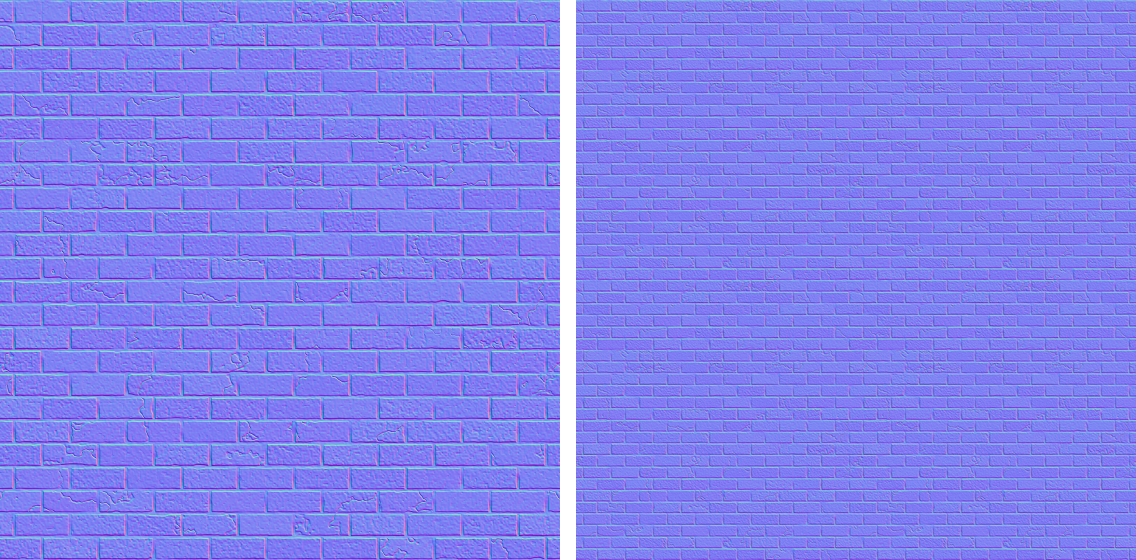
Left: one tile. Right: repeated 2 by 2.
Write a WebGL 1 fragment shader that draws this texture map.

```glsl
precision highp float;
uniform vec2 u_resolution;

float hash(vec2 p) {
  vec3 a = fract(p.xyx * vec3(0.1031, 0.1030, 0.0973));
  a += dot(a, a.yzx + 33.33);
  return fract((a.x + a.y) * a.z);
}

// Value noise with a whole number of cells across the tile
float noise(vec2 p, float cells) {
  vec2 g = p * cells;
  vec2 i = floor(g);
  vec2 f = g - i;
  f = f * f * (3.0 - 2.0 * f);
  vec2 a = mod(i, cells) + cells;
  vec2 b = mod(i + 1.0, cells) + cells;
  return mix(mix(hash(a), hash(vec2(b.x, a.y)), f.x),
             mix(hash(vec2(a.x, b.y)), hash(b), f.x), f.y);
}

float boxDistance(vec2 p, vec2 halfSize) {
  vec2 q = abs(p) - halfSize;
  return length(max(q, 0.0)) + min(max(q.x, q.y), 0.0);
}

float wallHeight(vec2 p) {
  // Running bond: 10 bricks by 24 courses
  vec2 q = p * vec2(10.0, 24.0);
  float course = mod(floor(q.y), 24.0);
  q.x -= mod(course, 2.0) > 0.5 ? 0.25 : 0.75;
  vec2 id = vec2(mod(floor(q.x), 10.0), course);
  vec2 local = (fract(q) - 0.5) / vec2(10.0, 24.0);
  float wear = hash(id + 71.0);

  // Nearly straight outline with a few chipped edges
  float medium = noise(p, 64.0);
  float fine = noise(p, 170.0);
  float grain = noise(p, 310.0);
  vec2 jitter = vec2(hash(id + 13.0), hash(id + 29.0)) - 0.5;
  float d = boxDistance(local - jitter * 0.0008, vec2(0.0466, 0.0176)) - 0.0007;
  d += (medium - 0.5) * 0.0006 + (fine - 0.5) * 0.0008;
  d += 0.0025 * wear * smoothstep(0.75, 0.95, noise(p, 48.0));
  float brickMask = smoothstep(0.0010, -0.0010, d);

  // Brick face: slight tilt, grain and small pits
  vec2 tilt = vec2(hash(id + 41.0) - 0.5, hash(id + 57.0) - 0.5) * vec2(0.05, 0.11);
  float rough = mix(0.5, 1.2, hash(id + 89.0));
  float face = dot(local, tilt);
  face += rough * (0.0009 * grain + 0.0002 * fine);
  face -= rough * 0.0007 * smoothstep(0.74, 0.92, noise(p, 200.0));

  // Long jagged cracks on the most worn bricks
  float field = noise(p, 14.0) + 0.24 * medium + 0.1 * fine;
  float crack = 1.0 - smoothstep(0.0, 0.03, abs(field - 0.67));
  face -= 0.0017 * crack * smoothstep(0.6, 0.72, wear);

  // Rough mortar, filled to a varying depth and sagging towards the brick above
  float mortar = -0.0018 - 0.0011 * sin(6.2831853 * q.y);
  mortar += 0.0016 * (noise(p, 57.0) - 0.5) + 0.0008 * (noise(p, 110.0) - 0.5);
  mortar += 0.0005 * (grain - 0.5);
  return mix(mortar, face, brickMask);
}

vec3 normalColour(vec2 p) {
  float e = 0.0007;
  float dx = wallHeight(p + vec2(e, 0.0)) - wallHeight(p - vec2(e, 0.0));
  float dy = wallHeight(p + vec2(0.0, e)) - wallHeight(p - vec2(0.0, e));
  vec3 n = normalize(vec3(-dx, -dy, 2.0 * e));
  return 0.5 + n * vec3(0.5, 0.5, 0.455);
}

void main() {
  // Four samples smooth the thin edges
  vec3 colour = vec3(0.0);
  for (int i = 0; i < 4; i++) {
    float k = float(i);
    vec2 shift = vec2(mod(k, 2.0), floor(k * 0.5)) * 0.5 - 0.25;
    colour += normalColour((gl_FragCoord.xy + shift) / u_resolution);
  }
  gl_FragColor = vec4(colour * 0.25, 1.0);
}
```
